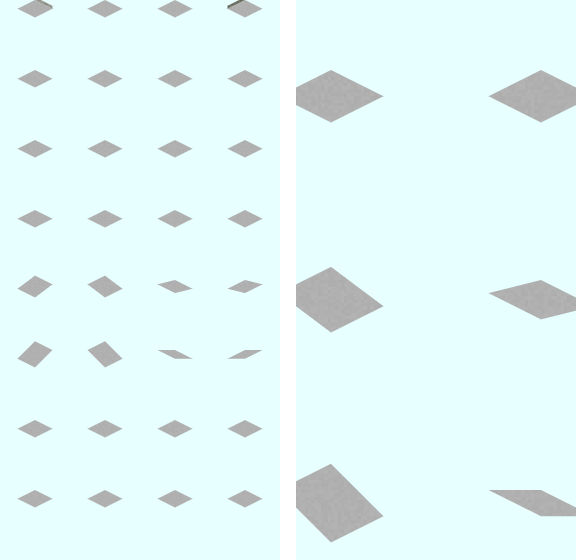
Left, the full canvas; right, a detail of the centre.
Give the GLSL for this pattern, as a Shadertoy shader.

```glsl
// Isometric floor tiles: a 4 x 8 grid of small grey rhombi on pale cyan.
// Each tile is a parallelogram distance field; two rows tilt one edge upward,
// each column a different edge, and two top tiles carry a thin raised strip.

const vec2 GRID = vec2(4.0, 8.0);
const vec2 HALF_SIZE = vec2(0.25, 0.125);   // tile half extents, in cells
const float STRIP_HEIGHT = 0.042;
const vec3 BACKGROUND = vec3(0.905, 1.0, 1.0);
const vec3 TILE_GREY = vec3(0.69);
const vec3 STRIP_LIGHT = vec3(0.58, 0.58, 0.55);
const vec3 STRIP_DARK = vec3(0.42, 0.43, 0.37);

float hash21(vec2 p) {
    vec3 q = fract(p.xyx * 0.1031);
    q += dot(q, q.yzx + 33.33);
    return fract((q.x + q.y) * q.z);
}

vec2 unitNormal(vec2 v) {
    return normalize(vec2(-v.y, v.x));
}

// Signed distance to a centred parallelogram with half edges a and b
float parallelogram(vec2 p, vec2 a, vec2 b) {
    vec2 na = unitNormal(a), nb = unitNormal(b);
    return max(abs(dot(p, na)) - abs(dot(b, na)),
               abs(dot(p, nb)) - abs(dot(a, nb)));
}

// Rhombus with one edge raised by lift; tilt gives the sign at right and top
float tiltedTile(vec2 p, vec2 tilt, float lift) {
    vec2 right = vec2(HALF_SIZE.x, 0.5 * lift * tilt.x);
    vec2 top = vec2(0.0, HALF_SIZE.y + 0.5 * lift * tilt.y);
    return parallelogram(p - vec2(0.0, 0.5 * lift),
                         0.5 * (right + top), 0.5 * (right - top));
}

// Upright strip standing on the upper edge at the given side (-1 or 1)
float edgeStrip(vec2 p, float side, float height) {
    p.x *= side;
    vec2 base = 0.5 * HALF_SIZE;
    return parallelogram(p - base - vec2(0.0, 0.5 * height),
                         vec2(base.x, -base.y), vec2(0.0, 0.5 * height));
}

float coverage(float d, float pixel) {
    return clamp(0.5 - d / pixel, 0.0, 1.0);
}

void mainImage(out vec4 fragColor, in vec2 fragCoord) {
    // Cell coordinates, with rows counted from the top
    vec2 uv = fragCoord / iResolution.xy * GRID;
    float pixel = GRID.x / iResolution.x;
    float depth = GRID.y - uv.y;
    float column = floor(uv.x);
    float row = floor(depth + 0.5);
    vec2 p = vec2(fract(uv.x) - 0.5, row + HALF_SIZE.y - depth);

    // Flat rows, then a half and a full slope
    float lift = row == 4.0 ? 0.0625 : row == 5.0 ? 0.125 : 0.0;
    vec2 tilt = vec2(column == 0.0 || column == 3.0 ? 1.0 : -1.0,
                     column < 2.0 ? 1.0 : -1.0);

    // Fine stone grain
    float grain = hash21(floor(uv * 64.0)) - 0.5;
    float tile = coverage(tiltedTile(p, tilt, lift), pixel);
    tile *= step(row, GRID.y - 0.5);
    vec3 color = mix(BACKGROUND, TILE_GREY + 0.025 * grain, tile);

    // Raised strips on the outer tiles of the top row
    if (row == 0.0 && (column == 0.0 || column == 3.0)) {
        float side = column == 0.0 ? 1.0 : -1.0;
        vec3 stripColor = column == 0.0 ? STRIP_LIGHT : STRIP_DARK;
        float strip = coverage(edgeStrip(p, side, STRIP_HEIGHT), pixel);
        color = mix(color, stripColor + 0.1 * grain, strip);
    }
    fragColor = vec4(color, 1.0);
}
```
